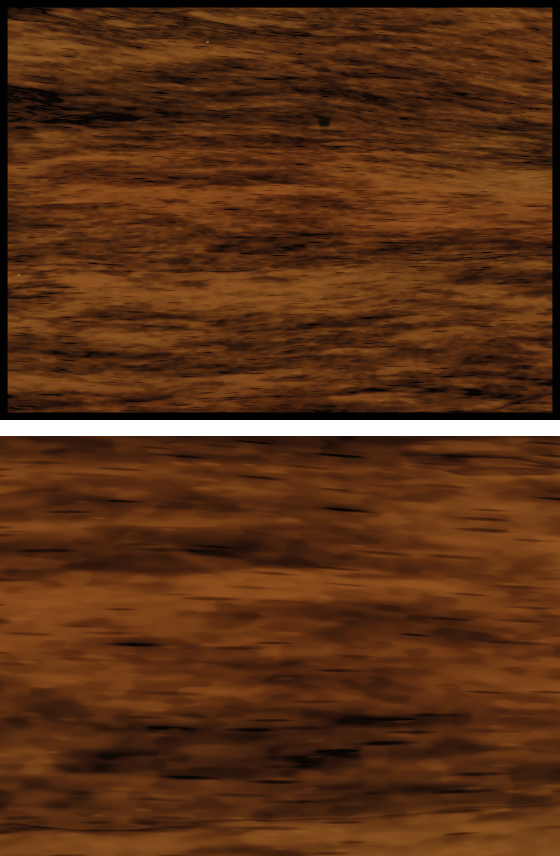
Top, the full canvas; bottom, a detail of the centre.
A Shadertoy shader for this texture:

```glsl
// Dark rosewood board with streaked horizontal grain, pores and a small knot in a black frame.

const vec3 FRAME_BLACK = vec3(0.002);
const vec3 KNOT_BLACK = vec3(0.04, 0.035, 0.025);
const vec3 FLECK_PALE = vec3(0.68, 0.52, 0.33);
const vec2 KNOT_CENTRE = vec2(0.772, 0.707);
const float FRAME_WIDTH = 0.018;

const vec3 WOOD[6] = vec3[6](
    vec3(0.03, 0.02, 0.01), vec3(0.15, 0.07, 0.04), vec3(0.22, 0.11, 0.05),
    vec3(0.30, 0.15, 0.06), vec3(0.37, 0.19, 0.07), vec3(0.45, 0.25, 0.09));

// Random point (xy) and random value (z) of a cell
vec3 hashCell(vec2 cell) {
    vec3 h = fract(cell.xyx * vec3(0.1031, 0.1030, 0.0973));
    h += dot(h, h.yxz + 33.33);
    return fract((h.xxy + h.yzz) * h.zyx);
}

// Smooth cellular noise: values of nearby cell points blended by distance
float cellNoise(vec2 p, float seed) {
    vec2 cell = floor(p), local = p - cell;
    float sum = 0.0, total = 0.0;
    for (int j = -1; j <= 1; j++)
    for (int i = -1; i <= 1; i++) {
        vec2 o = vec2(i, j);
        vec3 h = hashCell(cell + o + seed);
        vec2 d = o + h.xy - local;
        float w = exp(-6.0 * dot(d, d));
        sum += w * h.z;
        total += w;
    }
    return sum / total;
}

// Scattered ellipses, one in each cell chosen by share; halfSize is in cells
float dashes(vec2 p, vec2 halfSize, float share, float seed) {
    vec2 cell = floor(p), local = p - cell;
    float cover = 0.0;
    for (int j = -1; j <= 1; j++)
    for (int i = -1; i <= 1; i++) {
        vec2 o = vec2(i, j);
        vec3 h = hashCell(cell + o + seed);
        float r = length((o + h.xy - local) / (halfSize * (0.6 + 0.6 * h.y)));
        float strength = step(h.z, share) * (0.4 + 0.6 * h.x);
        cover = max(cover, strength * (1.0 - smoothstep(0.3, 1.2, r)));
    }
    return cover;
}

// Bend the fibres with slow sines, a slope near the top, and a swirl at the knot
vec2 grainFlow(vec2 p, vec2 knot) {
    float bend = 0.012 * sin(2.3 * p.x + 4.0 * p.y + 0.6)
               + 0.006 * sin(5.1 * p.x - 9.0 * p.y + 1.0)
               + 0.002 * sin(17.0 * p.x + 23.0 * p.y);
    float slope = 0.05 * p.x * smoothstep(0.4, 0.9, p.y);
    vec2 d = p - knot;
    float swirl = 0.55 * d.y * exp(-dot(d * vec2(11.0, 28.0), d * vec2(11.0, 28.0)));
    return vec2(p.x, p.y + bend + slope - swirl);
}

// Dark growth line: crisp on one side, fading out on the other
float vein(float field, float level, float fade) {
    float s = field - level;
    return smoothstep(-0.03, 0.01, s) * exp(-fade * max(s, 0.0));
}

vec3 woodColour(float tone) {
    float t = 5.0 * clamp(tone, 0.0, 1.0);
    vec3 c = WOOD[0];
    for (int k = 1; k < 6; k++) c = mix(c, WOOD[k], clamp(t - float(k - 1), 0.0, 1.0));
    return c + clamp(tone - 1.0, 0.0, 0.4) * vec3(0.22, 0.16, 0.08);
}

float frameMask(vec2 p, vec2 size) {
    vec2 edge = min(p, size - p) - FRAME_WIDTH;
    return smoothstep(-0.0015, 0.0015, min(edge.x, edge.y));
}

void mainImage(out vec4 fragColor, in vec2 fragCoord) {
    vec2 size = vec2(iResolution.x / iResolution.y, 1.0);
    vec2 p = fragCoord / iResolution.y;
    vec2 g = grainFlow(p, KNOT_CENTRE);
    vec2 tilted = g + vec2(0.0, 0.06 * p.x * smoothstep(0.3, 0.8, p.y));

    // Grain layers, from wide bands to single fibres
    float band = cellNoise(g * vec2(0.9, 11.0), 11.0);
    float streak = cellNoise(g * vec2(2.4, 27.0), 37.0);
    float fine = cellNoise(g * vec2(6.5, 68.0), 71.0);
    float fibre = cellNoise(tilted * vec2(20.0, 125.0), 113.0);
    float speck = cellNoise(tilted * vec2(60.0, 170.0), 131.0);
    float tone = 0.75 + 0.48 * (band - 0.5) + 0.58 * (streak - 0.5)
               + 0.62 * (fine - 0.5) + 0.50 * (fibre - 0.5) + 0.30 * (speck - 0.5);

    // Broken dark veins
    float ragged = 0.18 * (fine - 0.5) + 0.12 * (fibre - 0.5);
    float field = cellNoise(g * vec2(0.75, 9.0), 151.0) + ragged;
    float patchy = smoothstep(0.35, 0.7, cellNoise(g * vec2(1.8, 12.0), 193.0));
    tone -= 0.55 * patchy * vein(field, 0.5, 15.0);

    // Short pores and light fibres, tilted slightly across the grain
    tone -= 0.48 * dashes(tilted * vec2(18.0, 75.0), vec2(0.45, 0.14), 0.45, 229.0);
    tone += 0.22 * dashes(tilted * vec2(34.0, 85.0), vec2(0.36, 0.16), 0.25, 271.0);

    // Redder and yellower zones
    float warmth = cellNoise(g * vec2(1.2, 7.0), 307.0);
    vec3 colour = woodColour(tone);
    colour *= mix(vec3(1.03, 0.95, 0.92), vec3(0.98, 1.05, 1.08), warmth);

    // Knot and a few pale flecks
    vec2 d = abs(p - KNOT_CENTRE) / vec2(0.019, 0.015);
    float knotRadius = pow(dot(d * d, d * d), 0.25) + 0.7 * (fibre - 0.5);
    colour = mix(colour, KNOT_BLACK, 0.92 * (1.0 - smoothstep(0.55, 1.2, knotRadius)));
    colour = mix(colour, FLECK_PALE, dashes(p * 7.0, vec2(0.04, 0.032), 0.1, 349.0));

    fragColor = vec4(mix(FRAME_BLACK, colour, frameMask(p, size)), 1.0);
}
```
